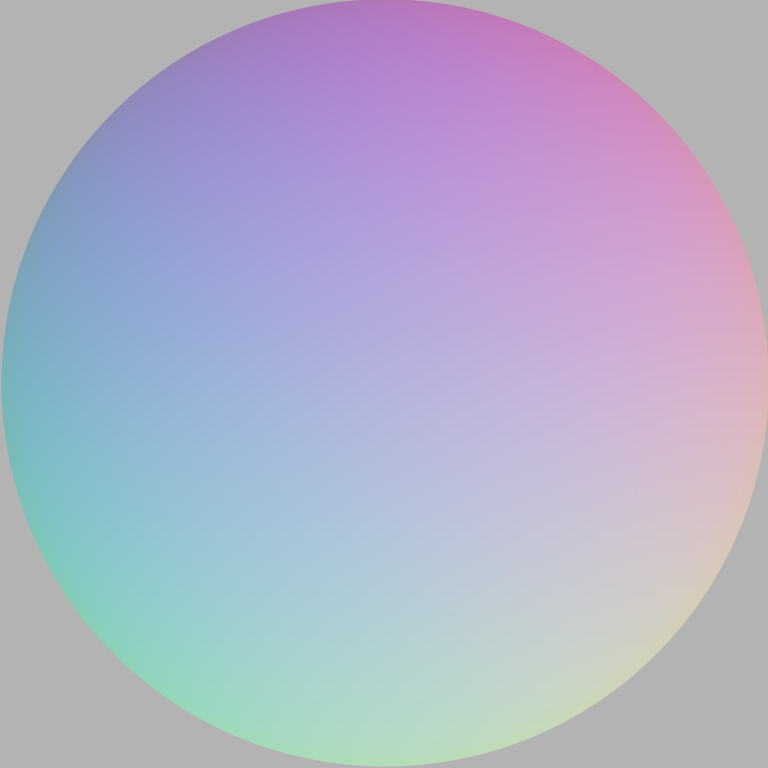
Give the GLSL for this texture map, as a Shadertoy shader.

```glsl
// A sphere whose surface normals are shown as pastel colours on plain grey.
// Each axis of the normal drives one channel in linear light, which is then
// encoded to sRGB; a flat normal component gives the grey of the backdrop.

#define CENTER vec2(0.5015, 0.5015)
#define RADIUS 0.4995
#define MID_LIGHT 0.45
#define LIGHT_RANGE 0.27

vec3 linearToSrgb(vec3 light) {
    return 1.055 * pow(light, vec3(1.0 / 2.4)) - 0.055;
}

// Unit normal of a sphere seen face on; the depth is zero beyond the rim
vec3 sphereNormal(vec2 p) {
    vec2 rim = p / max(1.0, length(p));
    return vec3(rim, sqrt(max(0.0, 1.0 - dot(rim, rim))));
}

void mainImage(out vec4 fragColor, in vec2 fragCoord) {
    // Square canvas units, centred when the canvas is not square
    float side = min(iResolution.x, iResolution.y);
    vec2 uv = (fragCoord - 0.5 * iResolution.xy) / side + 0.5;
    vec2 p = (uv - CENTER) / RADIUS;

    // Red grows to the right, green downwards, blue towards the viewer
    vec3 normal = sphereNormal(p);
    vec3 axes = vec3(normal.x, -normal.y, normal.z);

    // Smooth disc coverage, one pixel wide
    float pixel = 1.0 / (side * RADIUS);
    float disc = clamp(0.5 + (1.0 - length(p)) / pixel, 0.0, 1.0);

    vec3 sphere = linearToSrgb(MID_LIGHT + LIGHT_RANGE * axes);
    vec3 backdrop = linearToSrgb(vec3(MID_LIGHT));
    fragColor = vec4(mix(backdrop, sphere, disc), 1.0);
}
```
